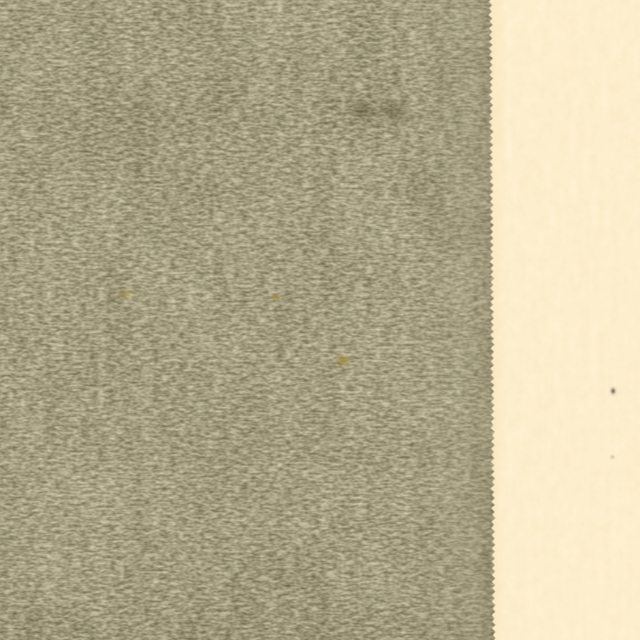
Reproduce this texture procedurally as a Shadertoy shader.

```glsl
const vec3 PAPER = vec3(0.992, 0.934, 0.802);
const vec3 CLOTH = vec3(0.638, 0.612, 0.498);
const vec3 FLECK = vec3(0.80, 0.77, 0.65);
const vec3 OCHRE = vec3(0.62, 0.52, 0.13);
const vec3 INK = vec3(0.40, 0.37, 0.30);
const float EDGE_X = 0.769;         // boundary between cloth and paper
const float EDGE_LEAN = 0.005;      // shift of the boundary from top to bottom
const float TOOTH_COUNT = 96.0;     // threads along the boundary
const float TOOTH_DEPTH = 0.0018;
const vec2 THREAD_SCALE = vec2(72.0, 205.0);
const vec2 FIBER_SCALE = vec2(150.0, 290.0);
const vec2 FLECK_CELLS = vec2(60.0, 128.0);
const float FLECK_DENSITY = 0.20;
const float THREAD_GAIN = 0.19;
const float FIBER_GAIN = 0.14;

float hash(vec2 p) {
    vec3 q = fract(p.xyx * 0.1031);
    q += dot(q, q.yzx + 33.33);
    return fract((q.x + q.y) * q.z);
}

vec2 gradientAt(vec2 cell) {
    float angle = 6.2832 * hash(cell);
    return vec2(cos(angle), sin(angle));
}

float gradientNoise(vec2 p) {
    vec2 i = floor(p), f = fract(p);
    vec2 u = f * f * f * (f * (f * 6.0 - 15.0) + 10.0);
    vec2 e = vec2(0.0, 1.0);
    float low = mix(dot(gradientAt(i), f), dot(gradientAt(i + e.yx), f - e.yx), u.x);
    float high = mix(dot(gradientAt(i + e.xy), f - e.xy), dot(gradientAt(i + e.yy), f - e.yy), u.x);
    return mix(low, high, u.y);
}

// Soft elliptical blot, 1 at its centre
float blot(vec2 p, vec2 centre, vec2 radius) {
    vec2 d = (p - centre) / radius;
    return exp(-dot(d, d));
}

// Short bright threads scattered one per cell
float flecks(vec2 p) {
    vec2 q = p * FLECK_CELLS;
    vec2 cell = floor(q);
    float total = 0.0;
    for (int y = -1; y <= 1; y++) {
        for (int x = -1; x <= 1; x++) {
            vec2 id = cell + vec2(x, y);
            vec2 centre = id + vec2(hash(id + 17.0), hash(id + 53.0));
            float present = step(1.0 - FLECK_DENSITY, hash(id + 91.0));
            float strength = mix(0.3, 1.0, hash(id + 131.0));
            total += present * strength * blot(q, centre, vec2(0.38, 0.28));
        }
    }
    return min(total, 1.0);
}

vec3 clothColor(vec2 uv) {
    vec2 warped = uv + 0.0015 * vec2(0.0, gradientNoise(uv * 45.0));
    float thread = gradientNoise(warped * THREAD_SCALE + 7.0);
    float fiber = gradientNoise(warped * FIBER_SCALE + 31.0);
    float calm = mix(1.0, 0.72, smoothstep(0.62, 0.76, uv.x));

    // Broad tone and faint upright bands
    float tone = 0.035 * gradientNoise(uv * 4.0 + 3.0) + 0.03 * gradientNoise(uv * 15.0);
    tone += 0.035 * gradientNoise(uv * vec2(34.0, 5.0) + 12.0);
    tone -= 0.03 * blot(uv, vec2(0.16, 0.79), vec2(0.12, 0.10));
    tone -= 0.025 * smoothstep(0.09, 0.0, uv.y);
    tone -= 0.035 * smoothstep(0.035, 0.0, EDGE_X - uv.x);

    float grain = calm * (THREAD_GAIN * thread + FIBER_GAIN * fiber);
    vec3 color = CLOTH + (tone + grain) * vec3(1.0, 1.0, 0.96);
    color = mix(color, FLECK, 0.75 * calm * flecks(uv));

    // Paired smudge and thin worn streak
    float smudge = blot(uv, vec2(0.569, 0.828), vec2(0.017, 0.013));
    smudge += blot(uv, vec2(0.615, 0.825), vec2(0.017, 0.015));
    color -= 0.13 * smudge * (1.0 + 1.2 * thread);
    float bend = 0.362 + 0.18 * (0.56 - uv.y);
    color += 0.06 * blot(uv, vec2(bend, 0.562), vec2(0.006, 0.027));
    color -= 0.07 * blot(uv, vec2(bend - 0.010, 0.564), vec2(0.004, 0.03));

    // Ochre specks
    float speck = 0.75 * blot(uv, vec2(0.431, 0.536), vec2(0.005, 0.0035));
    speck += 0.75 * blot(uv, vec2(0.535, 0.437), vec2(0.008, 0.0055));
    speck += 0.28 * blot(uv, vec2(0.195, 0.541), vec2(0.012, 0.007));
    return mix(color, OCHRE, min(speck, 1.0));
}

vec3 paperColor(vec2 uv) {
    float mottle = gradientNoise(uv * vec2(62.0, 48.0)) + 0.7 * gradientNoise(uv * 125.0);
    float ribs = gradientNoise(uv * vec2(90.0, 9.0) + 5.0);
    vec3 color = PAPER + (0.016 * mottle + 0.012 * ribs) * vec3(0.5, 0.8, 1.4);
    color -= vec3(0.01, 0.02, 0.04) * smoothstep(0.025, 0.0, uv.x - EDGE_X);
    float dot1 = blot(uv, vec2(0.958, 0.389), vec2(0.0035, 0.0045));
    float dot2 = 0.25 * blot(uv, vec2(0.957, 0.286), vec2(0.003));
    return mix(color, INK, 0.85 * dot1 + dot2);
}

void mainImage(out vec4 fragColor, in vec2 fragCoord) {
    vec2 uv = fragCoord / iResolution.xy;

    // Frayed boundary, softened over at least one pixel
    float boundary = EDGE_X + EDGE_LEAN * (0.5 - uv.y);
    boundary += TOOTH_DEPTH * sin(6.2832 * TOOTH_COUNT * uv.y);
    boundary += 0.003 * gradientNoise(vec2(3.0, uv.y * 70.0));
    float softness = max(0.0022, 1.0 / iResolution.x);
    float paper = smoothstep(-softness, softness, uv.x - boundary);

    vec3 color = mix(clothColor(uv), paperColor(uv), paper);
    fragColor = vec4(clamp(color, 0.0, 1.0), 1.0);
}
```
